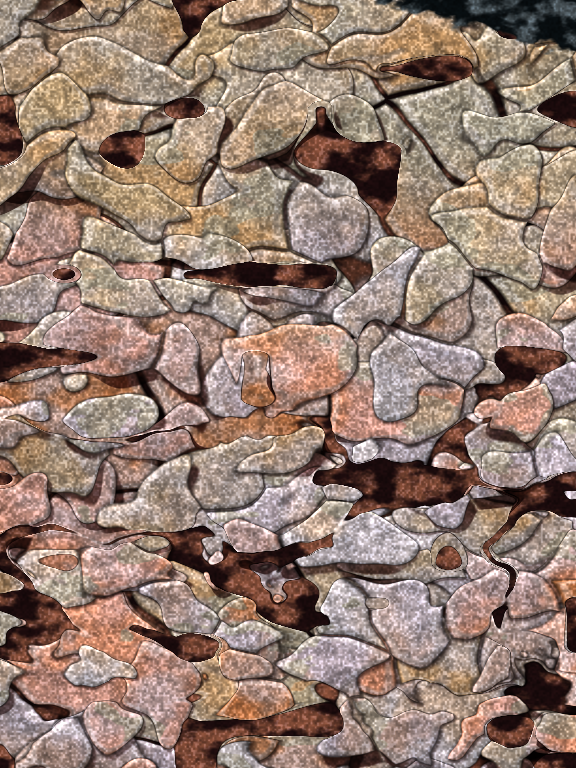
Write a Shadertoy shader that draws this texture.

```glsl
// Flaking pine bark: a few layers of flat, lobed plates over dark red crevices.
// Each layer is a jittered cell pattern with noisy outlines, turned into a distance
// and then bevelled, rimmed and shadowed; tan above drifts to pink and mauve below.

float hash(vec2 p) {
    vec3 q = fract(vec3(p.xyx) * 0.1031);
    q += dot(q, q.yzx + 33.33);
    return fract((q.x + q.y) * q.z);
}

float noise(vec2 p) {
    vec2 i = floor(p), f = fract(p);
    f = f * f * (3.0 - 2.0 * f);
    return mix(mix(hash(i), hash(i + vec2(1, 0)), f.x),
               mix(hash(i + vec2(0, 1)), hash(i + vec2(1, 1)), f.x), f.y);
}

float fbm(vec2 p) {
    float sum = 0.0, amp = 0.53;
    for (int i = 0; i < 4; i++) {
        sum += amp * noise(p);
        p = mat2(1.6, 1.2, -1.2, 1.6) * p + 7.3;
        amp *= 0.5;
    }
    return sum;
}

// Distance to the nearest plate of one layer (x) and that plate's random id (y)
vec2 plate(vec2 p, float scale, float cover, float size, float seed) {
    vec2 s = p + seed * 3.7;
    p += 0.10 * (vec2(noise(s * 6.5), noise(s * 6.5 + 31.0)) - 0.5);
    p += 0.032 * (vec2(noise(s * 17.0), noise(s * 17.0 + 57.0)) - 0.5);
    vec2 grid = vec2(scale, scale * 1.25), q = p * grid + seed * 17.0;
    float lobes = 0.62 * (noise(q * 2.3 + 9.0) - 0.5);
    float near = 9.0, second = 9.0, id = 0.0;
    for (int j = -1; j <= 1; j++)
    for (int i = -1; i <= 1; i++) {
        vec2 cell = floor(q) + vec2(i, j);
        float height = (cell.y - seed * 17.0) / grid.y;
        float thin = cover < 1.0 ? mix(1.15, 0.75, smoothstep(0.6, 1.1, height)) : 1.0;
        if (hash(cell + 5.0) > cover * thin) continue;
        vec2 v = q - cell - 0.5 - 0.7 * (vec2(hash(cell + 11.0), hash(cell + 23.0)) - 0.5);
        float turn = 1.6 * (hash(cell + 41.0) - 0.5);
        v = mat2(cos(turn), sin(turn), -sin(turn), cos(turn)) * v;
        float d = length(v * vec2(0.85, 1.15)) - size * (0.75 + 0.5 * hash(cell + 67.0));
        if (d < near) { second = near; near = d; id = hash(cell + 83.0); }
        else second = min(second, d);
    }
    return vec2(max(near + lobes, (near - second) * 0.5 + 0.012) / scale, id);
}

vec3 plateColor(float id, float y) {
    float h = fract(id * 13.7);
    vec3 sand = vec3(0.66, 0.57, 0.47), pink = vec3(0.73, 0.53, 0.47);
    vec3 mauve = vec3(0.62, 0.56, 0.59), pale = vec3(0.72, 0.68, 0.69);
    vec3 orange = vec3(0.68, 0.46, 0.32);
    vec3 low = h < 0.33 ? pink : h < 0.60 ? mauve : h < 0.72 ? sand : h < 0.90 ? pale : orange;
    vec3 high = mix(vec3(0.68, 0.55, 0.41), vec3(0.65, 0.61, 0.53), h);
    return mix(low, high, smoothstep(0.74, 0.98, y + 0.35 * (id - 0.5)));
}

void mainImage(out vec4 fragColor, in vec2 fragCoord) {
    vec2 p = fragCoord / iResolution.x;
    float y = fragCoord.y / iResolution.y * 1.333;

    // Winding crevices where the bark is most broken, and scattered pits
    float broken = exp(-pow((y - 0.36) / 0.26, 2.0));
    float vein = abs(fbm(p * vec2(4.0, 6.0) + 2.0) - 0.5);
    float gap = 0.07 * broken * (1.0 - smoothstep(0.0, 0.075, vein));
    gap += 0.14 * smoothstep(0.76, 0.92, noise(p * vec2(9.0, 14.0) + 5.0));
    float flake = fbm(p * vec2(24.0, 38.0));
    vec3 col = mix(vec3(0.10, 0.04, 0.045), vec3(0.50, 0.29, 0.21), smoothstep(0.36, 0.66, flake));

    // Surface stains shared by all plates
    float stain = smoothstep(0.45, 0.65, fbm(p * 9.0 + 40.0));
    float dust = smoothstep(0.42, 0.66, fbm(p * vec2(11.0, 16.0) + 25.0));
    float lichen = smoothstep(0.57, 0.59, fbm(p * vec2(8.0, 13.0) + 71.0));
    float fibre = fbm(p * vec2(30.0, 44.0) + 13.0);

    // Plates from the deepest layer to the topmost flakes
    float deep = smoothstep(0.50, 0.85, noise(p * 9.0 + 19.0));
    float reach = mix(0.005, 0.024, deep);
    vec2 toLight = reach * normalize(vec2(-0.55, 0.85));
    for (int k = 0; k < 4; k++) {
        float f = float(k);
        float scale = 3.6 + 1.3 * f;
        float cover = k == 0 ? 1.0 : 0.50;
        float size = k == 0 ? 1.05 : 0.52;
        vec2 a = plate(p, scale, cover, size, f + 1.0);
        float lit = plate(p + toLight, scale, cover, size, f + 1.0).x + gap;
        float d = a.x + gap;

        // Cast shadow and contact darkening on what lies below
        float shade = (1.0 - smoothstep(-0.004, 0.005, lit)) * mix(0.50, 0.92, deep);
        col = mix(col, col * vec3(0.30, 0.18, 0.17), shade);
        col *= mix(0.62, 1.0, smoothstep(0.0, 0.007, d));

        // Plate face: stain, dust, lichen, bevel, pale rim, thin dark outline
        vec3 face = plateColor(a.y, y);
        face = mix(face, face * vec3(1.02, 0.90, 0.74), 0.8 * stain);
        face = mix(face, vec3(0.68, 0.64, 0.67), dust * mix(0.55, 0.25, smoothstep(0.7, 1.0, y)));
        face = mix(face, vec3(0.58, 0.55, 0.47), 0.7 * lichen * step(0.35, a.y));
        face *= 0.74 + 0.52 * fibre + 0.14 * (a.y - 0.5);
        float slope = clamp((lit - d) / reach, -1.0, 1.0);
        float bevel = smoothstep(-0.020, -0.003, d);
        float rim = smoothstep(-0.017, -0.010, d) * (1.0 - smoothstep(-0.007, -0.002, d));
        face = mix(face, vec3(0.78, 0.75, 0.75), 0.36 * rim);
        face *= 1.0 + 0.34 * slope * bevel;
        face *= 1.0 - 0.55 * smoothstep(-0.004, 0.0, d);
        col = mix(col, face, 1.0 - smoothstep(-0.0015, 0.0015, d));
    }

    // Deep shade beyond the bark in the upper right corner
    float corner = y + 0.27 * p.x - 1.51 + 0.05 * (flake - 0.5);
    vec3 shadeTone = mix(vec3(0.03, 0.05, 0.06), vec3(0.30, 0.34, 0.36), smoothstep(0.5, 0.75, flake));
    col = mix(col, shadeTone, smoothstep(-0.004, 0.006, corner));

    // Sandy grain with cool bright specks
    float grain = noise(p * 270.0), coarse = noise(mat2(0.8, 0.6, -0.6, 0.8) * p * 120.0);
    col *= 1.0 + 0.48 * (grain - 0.5) + 0.32 * (coarse - 0.5);
    col += vec3(0.06, 0.08, 0.11) * smoothstep(0.5, 0.9, grain) * smoothstep(0.2, 0.5, col.r);
    fragColor = vec4(clamp(col, 0.0, 1.0), 1.0);
}
```
